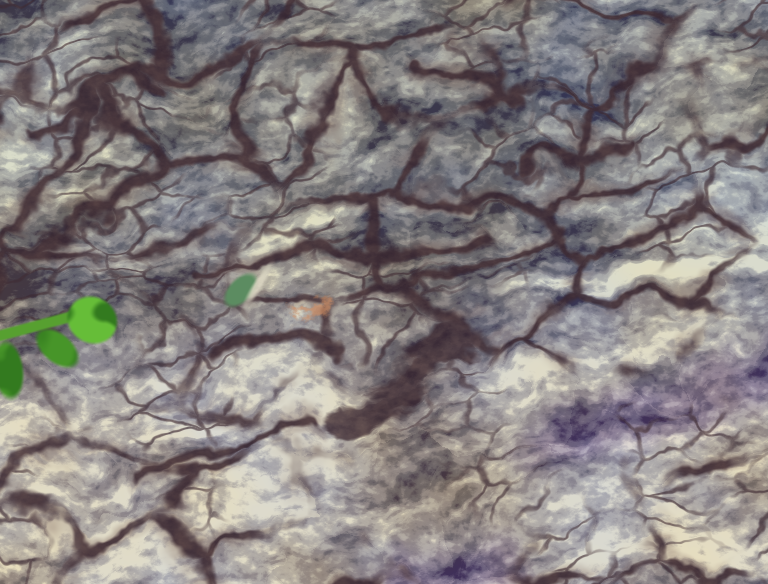
Write a Shadertoy shader that draws this texture.

```glsl
// Weathered tree bark: cracked plates, dark fissures, a pale ridge and a few green leaves.

const vec3 DARK   = vec3(0.25, 0.21, 0.29);
const vec3 SHADE  = vec3(0.42, 0.40, 0.43);
const vec3 MID    = vec3(0.56, 0.53, 0.54);
const vec3 LIGHT  = vec3(0.69, 0.67, 0.65);
const vec3 PALE   = vec3(0.88, 0.86, 0.78);
const vec3 CRACK  = vec3(0.19, 0.13, 0.18);
const vec3 RUST   = vec3(0.40, 0.29, 0.27);
const vec3 ORANGE = vec3(0.85, 0.58, 0.40);
const vec3 LEAF   = vec3(0.20, 0.48, 0.12);
const vec3 LEAF_LIT  = vec3(0.40, 0.74, 0.22);
const vec3 LEAF_GREY = vec3(0.36, 0.55, 0.38);

const float BASE_TONE = 0.565;
const float GRAIN_TILT = 0.14;
const vec2 PLATE_FREQ = vec2(4.3, 7.0);
const vec2 CHIP_FREQ = vec2(11.0, 19.0);

// Main fissures as segments: start.xy, end.xy
const vec4 FISSURES[8] = vec4[8](
  vec4(0.23, 0.175, 0.57, 0.28), vec4(0.34, 0.53, 0.51, 0.575),
  vec4(0.51, 0.575, 0.64, 0.54), vec4(0.64, 0.54, 0.80, 0.58),
  vec4(0.36, 0.405, 0.60, 0.40), vec4(0.05, 0.80, 0.29, 0.87),
  vec4(0.73, 0.87, 0.87, 0.80), vec4(0.89, 0.70, 1.10, 0.77));

float hash(vec2 p) {
  vec3 q = fract(p.xyx * 0.1031);
  q += dot(q, q.yzx + 33.33);
  return fract((q.x + q.y) * q.z);
}

vec2 hash2(vec2 p) { return vec2(hash(p), hash(p + 57.3)); }

float noise(vec2 p) {
  vec2 i = floor(p), f = fract(p);
  f = f * f * (3.0 - 2.0 * f);
  return mix(mix(hash(i), hash(i + vec2(1, 0)), f.x),
             mix(hash(i + vec2(0, 1)), hash(i + vec2(1, 1)), f.x), f.y);
}

float fbm(vec2 p) {
  float sum = 0.0, amp = 0.5;
  for (int i = 0; i < 5; i++) {
    sum += amp * noise(p);
    p = mat2(1.6, 1.2, -1.2, 1.6) * p + 7.1;
    amp *= 0.5;
  }
  return sum / 0.97;
}

// x: distance to the nearest cell border, y: random value of the cell
vec2 plates(vec2 p) {
  vec2 cell = floor(p), f = fract(p), nearest = vec2(0), id = vec2(0);
  float best = 9.0, edge = 9.0;
  for (int k = 0; k < 9; k++) {
    vec2 o = vec2(k % 3 - 1, k / 3 - 1);
    vec2 r = o + hash2(cell + o) - f;
    if (dot(r, r) < best) { best = dot(r, r); nearest = r; id = cell + o; }
  }
  for (int k = 0; k < 25; k++) {
    vec2 o = vec2(k % 5 - 2, k / 5 - 2);
    vec2 r = o + hash2(cell + o) - f, d = r - nearest;
    if (dot(d, d) > 1e-4) edge = min(edge, dot(0.5 * (r + nearest), normalize(d)));
  }
  return vec2(edge, hash(id + 11.0));
}

float segment(vec2 p, vec2 a, vec2 b) {
  vec2 d = b - a;
  return length(p - a - d * clamp(dot(p - a, d) / dot(d, d), 0.0, 1.0));
}

// Soft-edged ellipse
float leaf(vec2 p, vec2 center, vec2 size, float angle) {
  float c = cos(angle), s = sin(angle);
  vec2 q = mat2(c, -s, s, c) * (p - center);
  return smoothstep(0.005, -0.003, (length(q / size) - 1.0) * size.y);
}

vec3 barkColor(float tone) {
  vec3 c = mix(DARK, SHADE, smoothstep(0.24, 0.41, tone));
  c = mix(c, MID, smoothstep(0.41, 0.54, tone));
  c = mix(c, LIGHT, smoothstep(0.54, 0.67, tone));
  return mix(c, PALE, smoothstep(0.67, 0.84, tone));
}

void mainImage(out vec4 fragColor, in vec2 fragCoord) {
  vec2 p = fragCoord / iResolution.y;
  vec2 warp = vec2(fbm(p * 7.0), fbm(p * 7.0 + 31.7)) - 0.5;
  vec2 w = p + 0.13 * warp;
  vec2 g = vec2(w.x, w.y - GRAIN_TILT * w.x);
  float upper = smoothstep(0.25, 0.75, p.y);

  // Mottling, layered grain, speckle and side light
  float patchy = fbm(p * 4.0 + 3.0);
  float strata = fbm(g * vec2(9.0, 27.0));
  float speckle = fbm(p * vec2(55.0, 75.0));
  float relief = fbm(g * vec2(18.0, 32.0)) - fbm((g + vec2(-0.005, 0.008)) * vec2(18.0, 32.0));
  float tone = BASE_TONE + 0.05 - 0.10 * upper + 0.55 * (patchy - 0.5)
             + 0.50 * (strata - 0.5) + 0.38 * (speckle - 0.5) + 0.5 * relief;

  // Plates and smaller chips
  vec2 plate = plates(g * PLATE_FREQ);
  vec2 chip = plates(g * CHIP_FREQ + 4.0);
  tone += 0.10 * (plate.y - 0.5) + 0.07 * (chip.y - 0.5);
  float plateMask = smoothstep(0.40, 0.58, fbm(p * 5.0 + 19.0) + 0.12 * (upper - 0.5));
  float plateWidth = 0.015 + 0.06 * noise(p * 13.0);
  float crack = plateMask * smoothstep(plateWidth + 0.03, plateWidth * 0.4, plate.x);
  float chipMask = smoothstep(0.45, 0.62, fbm(p * 6.0 + 43.0) + 0.10 * (upper - 0.5));
  crack = max(crack, 0.75 * chipMask * smoothstep(0.09, 0.015, chip.x));
  float lip = plateMask * smoothstep(0.20, 0.04, plate.x);

  // Long fissures and the deep hollow
  float fissure = 9.0;
  for (int i = 0; i < 8; i++) fissure = min(fissure, segment(w, FISSURES[i].xy, FISSURES[i].zw));
  float fissureWidth = 0.002 + 0.013 * noise(p * 17.0 + 5.0);
  crack = max(crack, smoothstep(fissureWidth + 0.005, fissureWidth * 0.4, fissure));
  lip = max(lip, smoothstep(0.030, 0.008, fissure));
  float hollow = segment(w, vec2(0.61, 0.29), vec2(0.78, 0.41)) + 0.09 * (strata - 0.5);
  crack = max(crack, 0.9 * smoothstep(0.035, 0.012, hollow));

  // Pale ridge, pale foot and shaded bands
  float ridge = segment(w, vec2(0.84, 0.485), vec2(1.30, 0.55)) + 0.03 * (speckle - 0.5);
  tone += 0.30 * smoothstep(0.029, 0.010, ridge);
  tone += 0.20 * smoothstep(0.05, 0.01, segment(w, vec2(1.05, 0.05), vec2(1.33, 0.06)));
  float band = segment(w, vec2(0.95, 0.22), vec2(1.33, 0.36));
  band = min(band, segment(w, vec2(0.68, 0.02), vec2(0.88, 0.04)));
  float mauve = smoothstep(0.08, 0.01, band);
  tone -= 0.16 * mauve + 0.15 * smoothstep(0.22, 0.0, length(w - vec2(0.0, 1.0)));

  // Colour: moss above, warm and mauve patches below
  vec3 col = barkColor(tone - 0.07 * lip);
  float tint = fbm(p * 6.0 + 71.0) - 0.5;
  col += tint * vec3(0.10, 0.03, -0.14) + upper * vec3(-0.015, 0.008, -0.005);
  col += mauve * vec3(0.01, -0.02, 0.04);
  col = mix(col, RUST, 0.35 * lip * smoothstep(0.40, 0.65, strata));
  col = mix(col, mix(CRACK, RUST, 0.6 * speckle), 0.88 * crack);
  float stain = segment(w, vec2(0.52, 0.44), vec2(0.58, 0.45)) + 0.05 * (speckle - 0.5);
  col = mix(col, ORANGE, 0.65 * smoothstep(0.018, 0.002, stain));

  // Leaves and twig
  float twig = smoothstep(0.012, 0.006, segment(p, vec2(-0.02, 0.42), vec2(0.13, 0.46)));
  float lit = leaf(p, vec2(0.158, 0.452), vec2(0.042, 0.038), -0.5);
  float dim = max(leaf(p, vec2(0.098, 0.404), vec2(0.040, 0.023), -0.7),
                  leaf(p, vec2(0.014, 0.366), vec2(0.046, 0.024), 1.7));
  vec3 green = mix(LEAF, LEAF_LIT, smoothstep(0.40, 0.62, noise(p * 28.0)));
  col = mix(col, mix(LEAF, green, 0.4), dim);
  col = mix(col, LEAF_LIT * 0.85, twig);
  col = mix(col, green, lit);
  col = mix(col, LEAF_GREY, leaf(p, vec2(0.412, 0.503), vec2(0.032, 0.018), 0.8));
  col = mix(col, PALE, 0.8 * leaf(p, vec2(0.442, 0.512), vec2(0.030, 0.006), 1.0));

  fragColor = vec4(clamp(col, 0.0, 1.0), 1.0);
}
```
